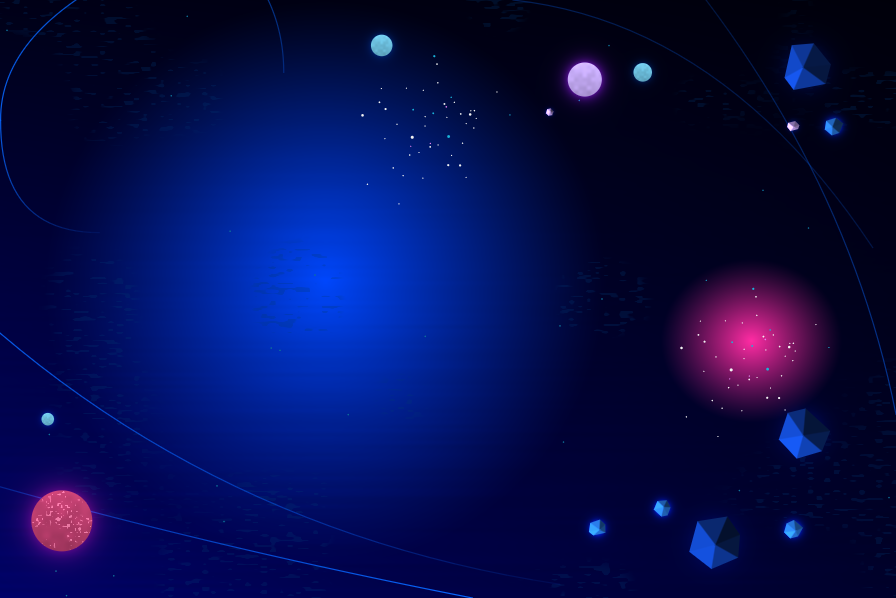
Reproduce this background procedurally as a Shadertoy shader.

```glsl
// Deep-space backdrop: a blue nebula and a pink one, thin orbit lines,
// small planets, faceted rocks and hashed star clusters.
// Everything lives on a 1.5 x 1 plane with its origin at the lower left.
#define NEBULA_POS vec2(0.545, 0.528)
#define NEBULA_RADIUS 0.47
#define NEBULA_COLOR vec3(0.0, 0.28, 1.0)
#define PINK_POS vec2(1.258, 0.43)
#define PINK_RADIUS vec2(0.152, 0.137)
#define PINK_COLOR vec3(1.0, 0.17, 0.64)
#define ORBIT_COLOR vec3(0.03, 0.4, 1.0)
#define ORBIT_WIDTH 0.001
#define CLUSTER_STARS 48
#define LONE_STARS 24
#define ROCK_SIDES 6.0

float pixel;

float hash(vec2 v) { return fract(sin(dot(v, vec2(12.9898, 78.233))) * 43758.5453); }
vec2 hash2(vec2 v) { return vec2(hash(v), hash(v + 17.3)); }

float noise(vec2 v) {
  vec2 i = floor(v), f = fract(v);
  f = f * f * (3.0 - 2.0 * f);
  return mix(mix(hash(i), hash(i + vec2(1, 0)), f.x),
             mix(hash(i + vec2(0, 1)), hash(i + 1.0), f.x), f.y);
}

// Antialiased fill of a signed distance
float fill(float d) { return clamp(0.5 - d / pixel, 0.0, 1.0); }
float cross2(vec2 a, vec2 b) { return a.x * b.y - a.y * b.x; }

// Quadratic curve from a to c, bent by b; fade holds start and end opacity
void orbit(inout vec3 col, vec2 p, vec2 a, vec2 b, vec2 c, vec2 fade) {
  float best = 9.0, along = 0.0;
  vec2 last = a;
  for (int i = 1; i <= 24; i++) {
    float t = float(i) / 24.0;
    vec2 next = mix(mix(a, b, t), mix(b, c, t), t), s = next - last;
    float h = clamp(dot(p - last, s) / dot(s, s), 0.0, 1.0);
    float d = length(p - last - s * h);
    if (d < best) { best = d; along = t; }
    last = next;
  }
  col = mix(col, ORBIT_COLOR, fill(best - ORBIT_WIDTH) * mix(fade.x, fade.y, along));
}

void planet(inout vec3 col, vec2 p, vec3 body, vec3 tint, vec3 halo, float speckle) {
  vec2 q = (p - body.xy) / body.z;
  float r = length(q);
  col += halo * exp(-3.0 * max(r - 1.0, 0.0));
  vec3 surface = tint * (0.93 + 0.12 * q.y + 0.12 * noise(q * 4.0 + 7.0));
  float grain = smoothstep(0.68, 0.82, noise(q * 16.0)) * smoothstep(0.4, 0.6, noise(q * 2.5 + 3.0));
  col = mix(col, surface + speckle * grain, fill((r - 1.0) * body.z));
}

vec2 corner(float seed, float n) {
  n = mod(n, ROCK_SIDES);
  float angle = (n + 0.5 * hash(vec2(seed, n))) * 6.2832 / ROCK_SIDES;
  return vec2(cos(angle), sin(angle)) * (0.9 + 0.15 * hash(vec2(n, seed)));
}

// Convex rock whose facets fan out from an off-centre peak
void rock(inout vec3 col, vec2 p, vec3 body, float seed, vec3 tint, float halo) {
  vec2 q = (p - body.xy) / body.z, peak = 0.5 * hash2(vec2(seed, 3.1)) - 0.25;
  float edge = -9.0, shade = 0.0, total = 0.001, soft = pixel / body.z;
  for (float i = 0.0; i < ROCK_SIDES; i++) {
    vec2 a = corner(seed, i), b = corner(seed, i + 1.0);
    vec2 side = normalize(b - a), normal = vec2(side.y, -side.x);
    edge = max(edge, dot(q - a, normal));
    float wedge = min(cross2(normalize(a - peak), q - peak), cross2(q - peak, normalize(b - peak)));
    float cover = smoothstep(-soft, soft, wedge);
    shade += cover * (0.43 + 0.32 * dot(normal, vec2(-0.85, -0.3)) + 0.25 * hash(vec2(seed, i + 9.0)));
    total += cover;
  }
  col += halo * vec3(0.0, 0.12, 0.75) * exp(-3.0 * max(length(q) - 0.8, 0.0));
  col = mix(col, tint * shade / total, fill(edge * body.z));
}

void star(inout vec3 col, vec2 p, vec2 pos, float radius, vec3 tint) {
  col = mix(col, tint, fill(length(p - pos) - radius));
}

void cluster(inout vec3 col, vec2 p, vec2 centre) {
  for (int i = 0; i < CLUSTER_STARS; i++) {
    vec2 id = vec2(float(i), 4.7), offset = 0.6 * hash2(id) + 0.4 * hash2(id + 31.0) - 0.5;
    float kind = hash(id + 5.0), radius = 0.0009 + 0.0028 * pow(hash(id + 8.0), 5.0);
    vec3 tint = kind < 0.1 ? vec3(0.9, 0.5, 0.95) : kind < 0.25 ? vec3(0.1, 0.7, 0.85) : vec3(0.95);
    star(col, p, centre + offset * vec2(0.29, 0.27), radius, tint);
  }
}

void mainImage(out vec4 fragColor, in vec2 fragCoord) {
  pixel = 1.0 / iResolution.y;
  vec2 uv = fragCoord / iResolution.xy, p = uv * vec2(1.5, 1);

  // Sky, nebulae, scan lines and worn dashes
  float sky = mix(mix(0.42, 0.17, uv.x), mix(0.09, 0.04, uv.x), uv.y);
  vec3 col = vec3(0.0, 0.02 * sky, sky);
  col = mix(col, NEBULA_COLOR, pow(max(1.0 - length(p - NEBULA_POS) / NEBULA_RADIUS, 0.0), 1.15));
  col *= 1.0 - 0.07 * (1.0 - uv.y) * noise(p * vec2(4, 150));
  col = mix(col, PINK_COLOR, pow(max(1.0 - length((p - PINK_POS) / PINK_RADIUS), 0.0), 1.15));
  float worn = smoothstep(0.72, 0.82, noise(p * vec2(70, 230))) * smoothstep(0.62, 0.75, noise(p * 6.0 + 2.0));
  col = mix(col, vec3(0.0, 0.22, 0.45), 0.25 * worn);

  // Orbit lines
  orbit(col, p, vec2(.127, 1), vec2(0, .912), vec2(.001, .799), vec2(.8, .9));
  orbit(col, p, vec2(.001, .799), vec2(0, .611), vec2(.166, .611), vec2(.9, .1));
  orbit(col, p, vec2(0, .443), vec2(.398, .104), vec2(.937, .023), vec2(.9, .1));
  orbit(col, p, vec2(0, .186), vec2(.371, .082), vec2(.791, 0), vec2(.3, 1));
  orbit(col, p, vec2(.449, 1), vec2(.475, .945), vec2(.475, .879), vec2(.5, .3));
  orbit(col, p, vec2(.859, 1), vec2(1.211, .961), vec2(1.461, .586), vec2(.3, .2));
  orbit(col, p, vec2(1.182, 1), vec2(1.426, .678), vec2(1.5, .307), vec2(.2, .5));

  // Stars
  cluster(col, p, vec2(0.73, 0.789));
  cluster(col, p, vec2(1.264, 0.4));
  for (int i = 0; i < LONE_STARS; i++)
    star(col, p, hash2(vec2(float(i), 61.0)) * vec2(1.5, 1), 0.0012, vec3(0.05, 0.45, 0.6));

  // Planets: three teal, one lilac, one rose
  vec3 teal[3] = vec3[](vec3(.639, .924, .018), vec3(1.076, .879, .0155), vec3(.08, .299, .0105));
  for (int i = 0; i < 3; i++) planet(col, p, teal[i], vec3(.42, .74, .86), vec3(0, .08, .2), 0.0);
  planet(col, p, vec3(.979, .867, .0285), vec3(.76, .66, .95), vec3(.3, .05, .45), 0.0);
  planet(col, p, vec3(.1035, .129, .051), vec3(.72, .24, .42), vec3(.3, .02, .15), 0.25);

  // Rocks: three large, four small and glowing, two pale
  vec3 rocks[9] = vec3[](vec3(1.35, .887, .044), vec3(1.344, .277, .044), vec3(1.197, .094, .046),
    vec3(1.396, .789, .016), vec3(1, .117, .015), vec3(1.109, .15, .015), vec3(1.328, .115, .016),
    vec3(1.328, .789, .01), vec3(.92, .8125, .007));
  for (int i = 0; i < 9; i++) {
    vec3 tint = i < 3 ? vec3(.1, .4, 1.1) : i < 7 ? vec3(.25, .75, 1.4) : vec3(1.2, 1, 1.5);
    rock(col, p, rocks[i], float(i + 1), tint, i < 3 ? 0.15 : i < 7 ? 0.65 : 0.3);
  }

  fragColor = vec4(clamp(col, 0.0, 1.0), 1.0);
}
```
